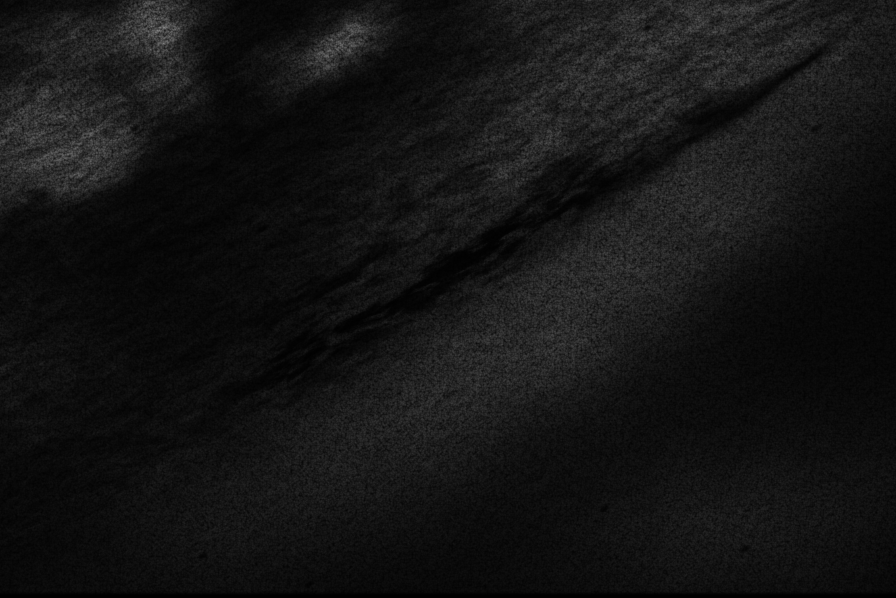
Give the GLSL for this texture, as a WebGL 1 fragment shader.

```glsl
precision highp float;
// Dark wet sand at night: a diagonal rippled crease, soft pale sheens and fine grain.
uniform vec2 u_resolution;

const float NIGHT_LEVEL = 0.026;
const float RIPPLE_ANGLE = 0.56;

vec2 hash2(vec2 cell) {
  vec2 k = vec2(dot(cell, vec2(127.1, 311.7)), dot(cell, vec2(269.5, 183.3)));
  return fract(sin(k) * 43758.55);
}

vec2 rotate(vec2 v, float angle) {
  float c = cos(angle), s = sin(angle);
  return vec2(c * v.x + s * v.y, c * v.y - s * v.x);
}

float valueNoise(vec2 p) {
  vec2 cell = floor(p), f = fract(p);
  f = f * f * (3.0 - 2.0 * f);
  float low = mix(hash2(cell).x, hash2(cell + vec2(1.0, 0.0)).x, f.x);
  float high = mix(hash2(cell + vec2(0.0, 1.0)).x, hash2(cell + 1.0).x, f.x);
  return mix(low, high, f.y);
}

float layeredNoise(vec2 p) {
  float sum = 0.0, weight = 0.5;
  for (int i = 0; i < 4; i++) {
    sum += weight * valueNoise(p);
    p = rotate(p, 0.1) * 2.03 + 7.3;
    weight *= 0.5;
  }
  return sum / 0.9375;
}

// Distance to the nearest scattered point, in cells.
float cellularNoise(vec2 p) {
  vec2 cell = floor(p), f = fract(p);
  float nearest = 2.0;
  for (int y = -1; y <= 1; y++) {
    for (int x = -1; x <= 1; x++) {
      vec2 offset = vec2(float(x), float(y));
      nearest = min(nearest, length(offset + hash2(cell + offset) - f));
    }
  }
  return nearest;
}

float glow(vec2 p, vec2 center, float angle, vec2 size) {
  vec2 d = rotate(p - center, angle) / size;
  return exp(-dot(d, d));
}

float creaseHeight(float x) {
  float t = 1.38 - x;
  return 0.91 - 0.69 * t + 0.06 * t * t;
}

// Broad light lying on the sand.
float sandLight(vec2 p) {
  float light = 0.112 * glow(p, vec2(0.98, 0.80), 0.55, vec2(0.42, 0.19));
  light += 0.070 * glow(p, vec2(1.28, 0.95), 0.30, vec2(0.32, 0.13));
  light += 0.098 * glow(p, vec2(1.12, 0.60), 0.64, vec2(0.44, 0.11));
  light += 0.080 * glow(p, vec2(0.66, 0.30), 0.45, vec2(0.46, 0.17));
  light += 0.058 * glow(p, vec2(1.24, 0.13), 0.20, vec2(0.30, 0.15));
  return light + 0.040 * glow(p, vec2(0.04, 0.40), 0.0, vec2(0.14, 0.12));
}

// Bright cloud-like reflections at the upper left.
float sheen(vec2 p) {
  float light = 0.21 * glow(p, vec2(0.265, 0.95), 1.90, vec2(0.11, 0.050));
  light += 0.25 * glow(p, vec2(0.55, 0.93), 0.65, vec2(0.10, 0.042));
  light += 0.09 * glow(p, vec2(0.14, 0.95), 0.0, vec2(0.16, 0.06));
  light += 0.07 * glow(p, vec2(0.90, 0.99), 0.0, vec2(0.09, 0.05));
  float shore = smoothstep(-0.02, 0.03, p.y - 0.62 - 0.55 * p.x);
  return light + 0.20 * glow(p, vec2(0.08, 0.76), 0.5, vec2(0.16, 0.12)) * mix(0.2, 1.0, shore);
}

// Small dark stones strewn over the whole beach.
float pebbles(vec2 p, float aspect) {
  float cover = 0.0;
  for (int i = 0; i < 9; i++) {
    vec2 center = hash2(vec2(float(i), 4.7)) * vec2(aspect, 1.0);
    vec2 d = rotate(p - center, RIPPLE_ANGLE) * vec2(0.6, 1.2);
    cover = max(cover, 1.0 - smoothstep(0.002, 0.008, length(d)));
  }
  return cover;
}

void main() {
  vec2 p = gl_FragCoord.xy / u_resolution.y;
  vec2 flow = rotate(p, RIPPLE_ANGLE);
  vec2 drift = vec2(layeredNoise(p * 7.0), layeredNoise(p * 7.0 + 31.0)) - 0.5;
  float streak = layeredNoise(flow * vec2(11.0, 52.0) + drift * 2.0) - 0.5;
  float ripple = layeredNoise(rotate(p, 0.42) * vec2(38.0, 120.0) + drift * 3.0) - 0.5;

  // Crease: thin at the upper right, fraying into many short streaks leftward.
  float spread = 1.0 - smoothstep(0.65, 1.40, p.x);
  float width = mix(0.014, 0.10, spread);
  float offset = p.y - creaseHeight(p.x) - 0.35 * width + streak * width * 0.9;
  float side = offset > 0.0 ? 1.3 : 0.65;
  float crease = exp(-pow(offset / (width * side), 2.0));
  crease *= smoothstep(0.20, 0.55, p.x) * (1.0 - smoothstep(1.36, 1.42, p.x));
  float strands = smoothstep(-0.20, 0.16, streak + 0.5 * ripple);
  crease *= mix(0.95, mix(1.0, 0.35, strands), spread);

  // Ripples show above the crease; the sand below it is smoother.
  float above = smoothstep(-0.08, 0.05, p.y - creaseHeight(p.x));
  float relief = 1.0 + mix(0.25, 1.1, above) * ripple + 0.6 * above * streak;
  float mottling = 0.65 + 0.7 * layeredNoise(p * 8.0 + 13.0);
  float light = NIGHT_LEVEL + sandLight(p) * mottling + sheen(p + drift * 0.11);
  light *= relief * (1.0 - 0.88 * crease);
  light *= 1.0 - 0.65 * pebbles(p, u_resolution.x / u_resolution.y);

  // Two sizes of grain, then the dark lower rim.
  float grain = 1.0 + 0.75 * (0.45 - cellularNoise(p * 287.0));
  grain += 0.75 * (valueNoise(rotate(p, 0.7) * 310.0) - 0.5);
  light *= grain * smoothstep(0.004, 0.012, p.y);
  gl_FragColor = vec4(vec3(max(light, 0.0)), 1.0);
}
```
